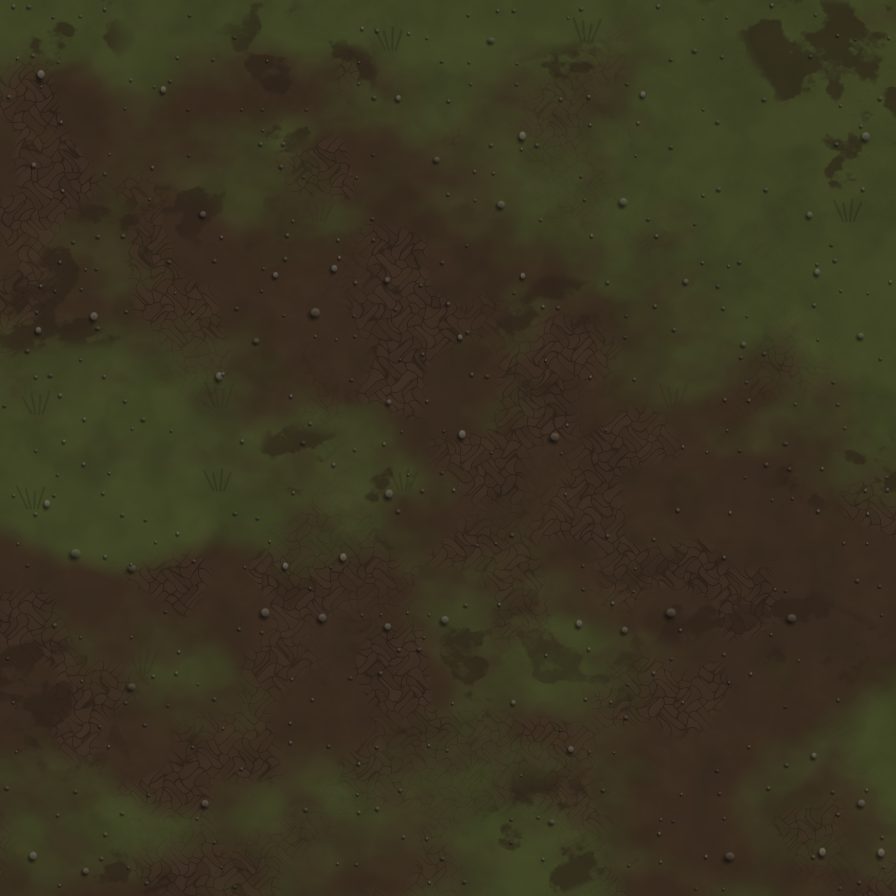
This texture is drawn by a Shadertoy shader. Its source:

```glsl
#define MOSS vec3(0.243, 0.265, 0.141)
#define SOIL vec3(0.218, 0.166, 0.118)
#define CLOD vec3(0.262, 0.195, 0.155)
#define STONE vec3(0.44, 0.41, 0.36)
#define PATCH_SCALE vec2(4.2, 5.6)
#define PATCH_SOFTNESS 0.17
#define CLOD_SCALE 75.0
#define STONE_SCALE 15.0
#define TUFT_SCALE 10.0
#define MOTTLE 0.20

vec3 hash3(vec2 p) {
    vec3 q = fract(vec3(p.xyx) * vec3(0.1031, 0.1030, 0.0973));
    q += dot(q, q.yxz + 33.33);
    return fract((q.xxy + q.yzz) * q.zyx);
}

// Soft cellular noise: random cell values blended by distance
float cloud(vec2 p) {
    vec2 cell = floor(p), f = p - cell;
    float total = 0.0, weight = 0.0;
    for (int y = -1; y <= 1; y++)
    for (int x = -1; x <= 1; x++) {
        vec2 o = vec2(x, y);
        vec3 h = hash3(cell + o + 57.0);
        vec2 d = o + h.xy - f;
        float w = exp(-6.0 * dot(d, d));
        total += w * h.z;
        weight += w;
    }
    return total / weight;
}

float layeredClouds(vec2 p) {
    float sum = 0.0, amp = 0.5;
    for (int i = 0; i < 5; i++) {
        sum += amp * cloud(p);
        p = mat2(0.8, 0.6, -0.6, 0.8) * p * 2.03 + 11.7;
        amp *= 0.5;
    }
    return sum / 0.97;
}

// Nearest distance, gap to the second nearest, random value of the cell
vec3 cells(vec2 p) {
    vec2 cell = floor(p), f = p - cell;
    float near = 9.0, next = 9.0, id = 0.0;
    for (int y = -1; y <= 1; y++)
    for (int x = -1; x <= 1; x++) {
        vec2 o = vec2(x, y);
        vec3 h = hash3(cell + o + 131.0);
        float d = length(o + h.xy - f);
        if (d < near) { next = near; near = d; id = h.z; }
        else next = min(next, d);
    }
    return vec3(near, next - near, id);
}

float segment(vec2 p, vec2 a, vec2 b) {
    vec2 ab = b - a;
    return length(p - a - ab * clamp(dot(p - a, ab) / dot(ab, ab), 0.0, 1.0));
}

// Bare ground: a loose diagonal band, with moss along the upper edges
float soilAmount(vec2 uv) {
    float band = uv.y + 0.55 * uv.x - 0.88;
    float verge = smoothstep(0.86, 1.0, max(uv.y, uv.x * smoothstep(0.4, 0.6, uv.y)));
    float n = layeredClouds(uv * PATCH_SCALE + 3.0);
    n += 0.13 * exp(-18.0 * band * band) - 0.06 - 0.25 * verge;
    return smoothstep(0.5 - PATCH_SOFTNESS, 0.5 + PATCH_SOFTNESS, n);
}

// Faint blades fanning out from a common root
float tufts(vec2 p, float aa) {
    vec2 cell = floor(p), f = p - cell;
    vec3 h = hash3(cell + 211.0);
    vec2 root = 0.35 + 0.3 * h.xy;
    float d = 1.0;
    for (int i = 0; i < 4; i++) {
        float lean = float(i) * 0.1 - 0.15 + 0.1 * (h.x - 0.5);
        vec2 foot = root + vec2(lean * 0.4, -0.1);
        d = min(d, segment(f, foot, root + vec2(lean, 0.08 + 0.08 * fract(h.y * 7.0 + float(i) * 0.6))));
    }
    return step(0.8, h.z) * (1.0 - smoothstep(0.0, 0.012 + aa, d));
}

void mainImage(out vec4 fragColor, in vec2 fragCoord) {
    vec2 uv = fragCoord / iResolution.y;
    float pixel = 1.0 / iResolution.y;

    // Ground tones
    float soil = soilAmount(uv);
    vec3 color = mix(MOSS, SOIL, soil);
    color *= 1.0 + MOTTLE * (layeredClouds(uv * 26.0) - 0.5);

    // Clustered clods and dark crumbs
    vec3 c = cells(uv * CLOD_SCALE + 0.5 * sin(uv.yx * 160.0));
    float cluster = smoothstep(0.5, 0.75, cloud(uv * 15.0 + 40.0)) * (0.15 + 0.85 * soil);
    color = mix(color, CLOD, cluster * 0.55 * c.z * smoothstep(0.0, 0.3, c.y));
    color *= 1.0 - 0.2 * cluster * (1.0 - smoothstep(0.0, 0.16, c.y));
    float crumbs = smoothstep(0.56, 0.68, layeredClouds(uv * vec2(24.0, 30.0) + 80.0));
    crumbs *= smoothstep(0.55, 0.75, cloud(uv * vec2(7.0, 10.0) + 20.0));
    color = mix(color, SOIL * 0.78, 0.6 * crumbs);

    // Grass
    color *= 1.0 - 0.16 * (1.0 - soil) * tufts(uv * TUFT_SCALE, pixel * TUFT_SCALE);

    // Stones and grit, each with a shadow on the lower left
    for (int i = 0; i < 2; i++) {
        float scale = STONE_SCALE * (1.0 + 1.6 * float(i));
        vec2 p = uv * scale, cell = floor(p);
        vec3 h = hash3(cell + 17.0 + 90.0 * float(i));
        vec2 d = p - cell - 0.2 - 0.6 * h.xy;
        d.x *= 0.85 + 0.4 * h.x;
        float radius = 0.035 + 0.035 * h.y, aa = 1.2 * pixel * scale;
        float present = step(0.76, h.z);
        float shade = 1.0 - smoothstep(0.0, radius * 1.6 + aa, length(d + radius * vec2(0.5, 0.8)));
        float body = 1.0 - smoothstep(radius - aa, radius + aa, length(d));
        color *= 1.0 - 0.55 * present * shade;
        vec3 lit = STONE * (0.85 + 0.25 * clamp(d.y / radius, -1.0, 1.0));
        color = mix(color, lit, present * body * (0.45 + 0.45 * h.x));
    }
    fragColor = vec4(color, 1.0);
}
```
